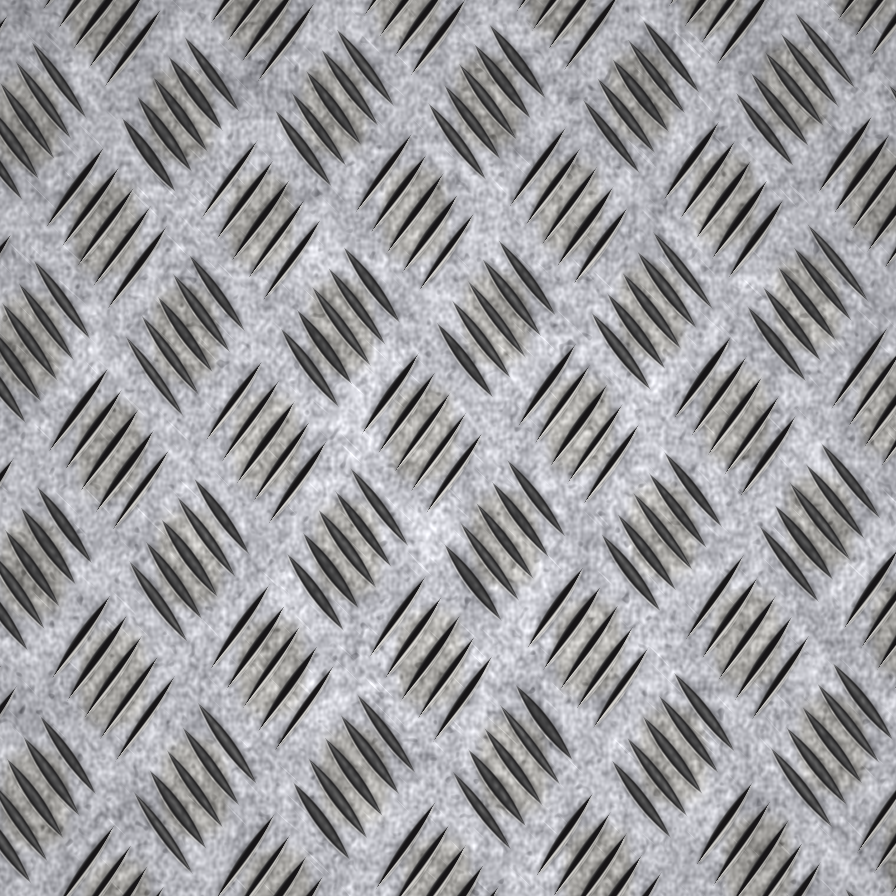
Reproduce this texture procedurally as a WebGL 2 fragment shader.

```glsl
#version 300 es
precision highp float;
// Worn five-bar tread plate: alternating pads of raised lens-shaped ribs on mottled metal.
uniform vec2 u_resolution;
out vec4 fragColor;

// Lattice of pads, slightly turned and widening down the canvas
const vec2  ORIGIN      = vec2(0.2018, 0.1276);
const vec2  PITCH       = vec2(0.1713, 0.2428);
const vec2  TURN        = vec2(0.0052, 0.0069);
const vec2  WIDEN       = vec2(0.0022, 0.0026);
const float TURN_GROWTH = 0.0017;
const vec2  CELL_SIZE   = vec2(0.1745, 0.2487);

// Ribs
const float FALL_ANGLE  = 0.972;
const float RISE_ANGLE  = 0.921;
const float RIB_LENGTH  = 0.0514;  // half length
const float FALL_WIDTH  = 0.0058;  // half widths
const float RISE_WIDTH  = 0.0047;
const float RIB_GAP     = 0.0277;
const float RIB_SKEW    = 0.0083;
const float LAST_RIB    = 2.0;     // ribs run from -2 to 2

// Colours
const vec3 LANE_METAL = vec3(0.735, 0.738, 0.765);
const vec3 PAD_METAL  = vec3(0.675, 0.668, 0.655);
const vec3 RIB_BLACK  = vec3(0.085, 0.080, 0.085);
const vec3 RIB_GREY   = vec3(0.215, 0.215, 0.220);
const vec3 RIB_SHEEN  = vec3(0.400, 0.400, 0.400);
const vec3 GLINT      = vec3(0.900, 0.890, 0.870);

vec2 hash2(vec2 p) {
  vec3 q = fract(p.xyx * vec3(0.1031, 0.1030, 0.0973));
  q += dot(q, q.yzx + 33.33);
  return fract((q.xx + q.yz) * q.zy);
}

float corner(vec2 cell, vec2 f, vec2 o) {
  return dot(hash2(cell + o) * 2.0 - 1.0, f - o);
}

float gradientNoise(vec2 p) {
  vec2 i = floor(p), f = p - i;
  vec2 w = f * f * f * (f * (f * 6.0 - 15.0) + 10.0);
  return mix(mix(corner(i, f, vec2(0, 0)), corner(i, f, vec2(1, 0)), w.x),
             mix(corner(i, f, vec2(0, 1)), corner(i, f, vec2(1, 1)), w.x), w.y);
}

// Inverts the widening lattice by fixed-point iteration
vec2 latticeCoord(vec2 p) {
  vec2 g = vec2(0.0);
  p -= ORIGIN;
  for (int i = 0; i < 6; i++) {
    g.x = (p.x - TURN.x * g.y) / (PITCH.x + WIDEN.x * g.y);
    g.y = (p.y + (TURN.y + TURN_GROWTH * g.y) * g.x) / (PITCH.y + WIDEN.y * g.y);
  }
  return g;
}

// Lays one family of pads over the metal
vec3 drawPads(vec3 metal, vec2 grid, vec2 p, bool rising, float light, float pixel) {
  vec2 cell = round(grid);
  vec2 q = (grid - cell) * CELL_SIZE;
  if (rising) q.y = -q.y;
  float angle = rising ? RISE_ANGLE : FALL_ANGLE;
  vec2 axis = vec2(cos(angle), sin(angle));
  float along = dot(q, axis), across = dot(q, vec2(axis.y, -axis.x));

  // Nearest rib in the pad, each a little different
  float rib = clamp(round(across / RIB_GAP), -LAST_RIB, LAST_RIB);
  vec2 vary = hash2(cell * 7.0 + vec2(rib + 40.0, rising ? 91.0 : 53.0)) - 0.5;
  across -= rib * RIB_GAP + vary.x * 0.0012;
  along += rib * RIB_SKEW + vary.y * 0.002;
  float t = along / (RIB_LENGTH * (1.0 + 0.06 * vary.x));
  float halfWidth = (rising ? RISE_WIDTH : FALL_WIDTH) * (1.0 + 0.25 * vary.y);
  float edge = halfWidth * (1.0 - t * t);
  float d = abs(across) - edge;
  float x = across / max(edge, 0.0006);
  float blur = max(pixel, 0.0009);
  float wear = gradientNoise(p * vec2(150.0, 110.0));

  // Soft shade and a thin bright rim beside the rib
  float nearTip = smoothstep(1.08, 0.85, abs(t));
  metal *= 1.0 - 0.24 * nearTip * smoothstep(0.007, 0.0, d);
  float rimSide = rising ? 1.0 : -1.0;
  float rim = smoothstep(0.0016, 0.0, abs(across - rimSide * (edge + 0.0012)));
  metal = mix(metal, GLINT * light, rim * nearTip * (0.38 + 0.5 * wear));

  vec3 body;
  if (rising) {
    // Black crescent with a lit sliver toward the lower end
    float split = 0.5 + 0.4 * t + 0.3 * vary.x;
    body = mix(RIB_BLACK, RIB_GREY, smoothstep(-0.4, -1.0, x));
    body = mix(body, GLINT * light * 0.9, smoothstep(split - 0.2, split + 0.3, x));
  } else {
    // Grey flank with dark borders and a dull central sheen
    float sheen = exp(-5.0 * (x - 0.1) * (x - 0.1)) * (0.65 + 0.8 * wear + 0.5 * vary.x);
    body = mix(RIB_GREY, RIB_BLACK, smoothstep(0.35, 0.95, abs(x)) * 0.75);
    body = mix(body, RIB_SHEEN, clamp(sheen, 0.0, 1.0));
  }
  return mix(metal, body, smoothstep(blur, -blur, d));
}

void main() {
  float pixel = 1.0 / u_resolution.y;
  vec2 p = gl_FragCoord.xy * pixel;
  p.y = 1.0 - p.y;  // measured downward from the top
  vec2 grid = latticeCoord(p);

  // Pads are warmer and duller than the lanes between them
  float checker = cos(6.2832 * grid.x) * cos(6.2832 * grid.y);
  vec3 metal = mix(LANE_METAL, PAD_METAL, smoothstep(0.0, 0.5, checker));

  // Mottling, grain, pits and faint scratches
  float mottle = 0.16 * gradientNoise(p * 16.0) + 0.20 * gradientNoise(p * 62.0 + 9.0)
               + 0.24 * gradientNoise(p * vec2(190.0, 150.0) + 31.0);
  float pits = smoothstep(0.22, 0.5, gradientNoise(p * 95.0 + 70.0));
  float scratch = smoothstep(0.33, 0.5, gradientNoise(vec2(p.x + p.y, p.y - p.x) * vec2(14.0, 190.0)));
  metal += mottle - 0.14 * pits + 0.08 * scratch;

  // Light falls off toward the corners
  vec2 fromCentre = p - vec2(0.52, 0.6);
  float light = 1.06 - 0.34 * dot(fromCentre, fromCentre);
  metal *= light;

  metal = drawPads(metal, grid, p, false, light, pixel);
  metal = drawPads(metal, grid - 0.5, p, true, light, pixel);
  fragColor = vec4(clamp(metal, 0.0, 1.0), 1.0);
}
```
